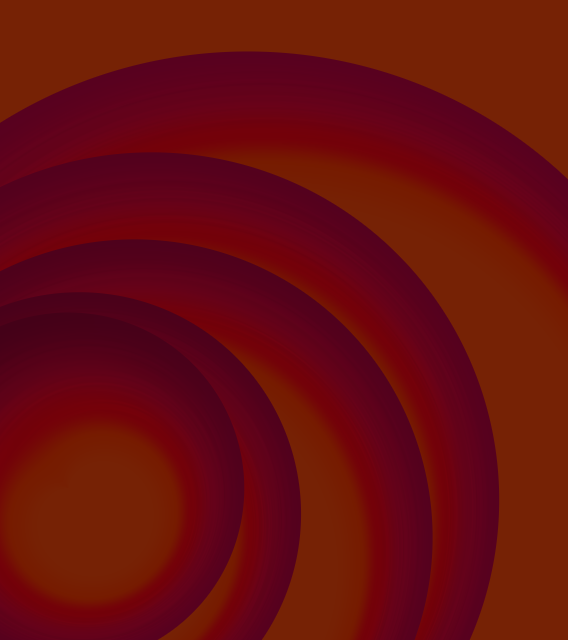
Give the GLSL for this background, as a Shadertoy shader.

```glsl
// Nested glowing discs with crimson rims and amber centres, finely grooved.

#define AMBER vec3(0.462, 0.132, 0.018)
#define EMBER vec3(0.462, 0.105, 0.000)
#define RED vec3(0.452, 0.004, 0.035)
#define CRIMSON vec3(0.405, 0.008, 0.098)
#define WINE vec3(0.345, 0.003, 0.122)
#define RIM_SHADE 0.058
#define GROOVE_COUNT 42.0
#define GROOVE_DEPTH 0.065

const int DISCS = 5;

// Centre x, centre y and radius, from back to front.
const vec3 DISC[DISCS] = vec3[DISCS](
    vec3(0.387, 0.193, 0.7266),
    vec3(0.237, 0.219, 0.5430),
    vec3(0.210, 0.160, 0.4660),
    vec3(0.124, 0.197, 0.3464),
    vec3(0.107, 0.237, 0.2747));

// Rim width: horizontal lean, vertical lean and mean.
const vec3 RIM[DISCS] = vec3[DISCS](
    vec3(-0.020, 0.030, 0.104),
    vec3(-0.012, 0.029, 0.099),
    vec3(-0.004, 0.029, 0.091),
    vec3(-0.008, 0.026, 0.089),
    vec3(-0.034, 0.038, 0.121));

float hash(vec2 p) {
    vec3 q = fract(vec3(p.xyx) * 0.1031);
    q += dot(q, q.yzx + 33.33);
    return fract((q.x + q.y) * q.z);
}

float noise(vec2 p) {
    vec2 cell = floor(p), f = fract(p);
    f = f * f * (3.0 - 2.0 * f);
    return mix(mix(hash(cell), hash(cell + vec2(1, 0)), f.x),
               mix(hash(cell + vec2(0, 1)), hash(cell + vec2(1, 1)), f.x), f.y);
}

// Colour across the rim: 0 at the outer edge, 1 at the red glow.
vec3 ramp(float t) {
    vec3 col = mix(WINE, CRIMSON, smoothstep(0.0, 0.72, t));
    col = mix(col, RED, smoothstep(0.55, 1.0, t));
    col = mix(col, EMBER, smoothstep(0.98, 1.32, t));
    return mix(col, AMBER, smoothstep(1.2, 1.8, t));
}

void mainImage(out vec4 fragColor, in vec2 fragCoord) {
    vec2 p = fragCoord / iResolution.y;
    vec3 col = AMBER;

    for (int i = 0; i < DISCS; i++) {
        float layer = float(i);
        vec2 offset = p - DISC[i].xy;
        float dist = length(offset);
        vec2 dir = offset / max(dist, 1e-4);
        float depth = DISC[i].z - dist;
        float t = depth / dot(RIM[i], vec3(dir, 1.0));
        vec3 disc = ramp(t);

        // Darker rim towards the upper left, stronger on the front discs
        float facing = 0.5 + 0.5 * dot(dir, vec2(-0.4, 0.9));
        disc *= 1.0 - RIM_SHADE * layer * facing * (1.0 - smoothstep(0.0, 0.9, t));

        // Fine grooves that drift slowly around the rim
        vec2 groove = vec2(t * GROOVE_COUNT + 5.0 * dir.x + 60.0,
                           2.5 * dir.y + 9.0 * layer + 10.0);
        float fade = smoothstep(0.05, 0.35, t) * (1.0 - smoothstep(0.8, 1.15, t));
        disc *= 1.0 + GROOVE_DEPTH * (noise(groove) - 0.5) * fade;

        // Smooth outer edge
        col = mix(col, disc, clamp(0.5 + depth * iResolution.y, 0.0, 1.0));
    }

    fragColor = vec4(col, 1.0);
}
```
